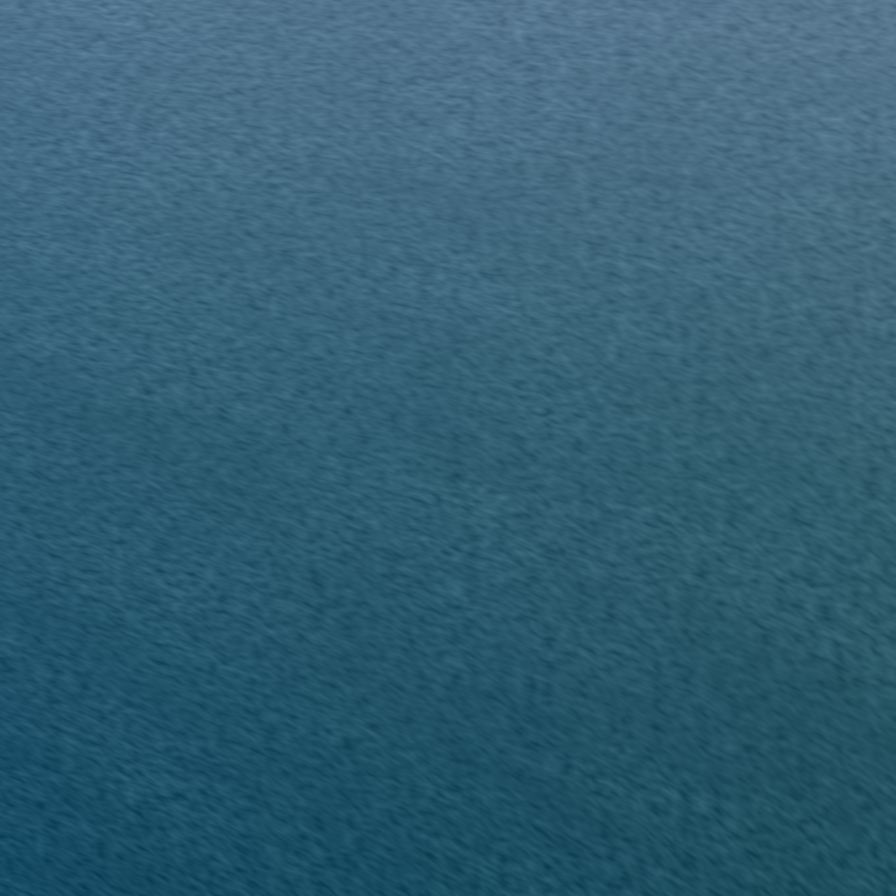
A Shadertoy shader for this texture:

```glsl
// Open sea seen from above: fine slanted ripples on a teal to slate blue gradient.
#define DEEP_COLOR vec3(0.095, 0.298, 0.375)
#define MID_COLOR  vec3(0.188, 0.368, 0.442)
#define FAR_COLOR  vec3(0.328, 0.460, 0.556)
#define RIPPLE_FREQ vec2(58.0, 125.0)
#define RIPPLE_CONTRAST 0.080
#define SWELL_CONTRAST 0.030
#define NEAR_SLOPE 0.52
#define FAR_SLOPE 0.14
#define PERSPECTIVE 0.20
#define SIDE_TILT 0.10

// Pseudo-random unit gradient for a lattice point.
vec2 latticeGradient(vec2 cell) {
    uvec2 q = uvec2(ivec2(cell)) * uvec2(1597u, 3571u);
    uint h = (q.x ^ (q.y << 7)) * 277803u + q.y;
    h = (h ^ (h >> 15)) * 739391u;
    h = (h ^ (h >> 13)) * 668265u;
    h ^= h >> 16;
    float angle = float(h & 65535u) / 65536.0 * 6.28318;
    return vec2(cos(angle), sin(angle));
}

// Gradient noise, roughly -0.7 to 0.7.
float gradientNoise(vec2 p) {
    vec2 cell = floor(p);
    vec2 f = p - cell;
    vec2 w = f * f * f * (f * (f * 6.0 - 15.0) + 10.0);
    vec2 e = vec2(1.0, 0.0);
    float a = dot(latticeGradient(cell), f);
    float b = dot(latticeGradient(cell + e.xy), f - e.xy);
    float c = dot(latticeGradient(cell + e.yx), f - e.yx);
    float d = dot(latticeGradient(cell + e.xx), f - e.xx);
    return mix(mix(a, b, w.x), mix(c, d, w.x), w.y);
}

// Ripple coordinates: crests fall to the right, flatter and denser far away.
vec2 rippleSpace(vec2 uv) {
    float slope = mix(NEAR_SLOPE, FAR_SLOPE, uv.y);
    float depth = uv.y * (1.0 + PERSPECTIVE * uv.y);
    return vec2(uv.x, depth + slope * (uv.x - 0.5)) + 2.0;
}

// Short wavelets in three sizes, with dark troughs a little deeper than crests.
float ripples(vec2 p) {
    vec2 bend = 0.004 * vec2(gradientNoise(p * 23.0), gradientNoise(p * 23.0 + 40.0));
    vec2 q = (p + bend) * RIPPLE_FREQ;
    float height = 0.75 * gradientNoise(q)
                 + 0.50 * gradientNoise(q * 1.7 + 31.0)
                 + 0.30 * gradientNoise(q * 0.45 + 73.0);
    return height - 0.35 * max(-height - 0.2, 0.0);
}

// Broad bands of rougher and calmer water.
float swell(vec2 p) {
    return 0.6 * gradientNoise(p * vec2(3.0, 9.0))
         + 0.4 * gradientNoise(p * vec2(9.0, 27.0) + 17.0);
}

// Base water colour, bluer on the left and greener on the near right.
vec3 waterColor(vec2 uv) {
    float t = clamp(uv.y + SIDE_TILT * (uv.x - 0.5), 0.0, 1.0);
    vec3 color = t < 0.5 ? mix(DEEP_COLOR, MID_COLOR, t * 2.0)
                         : mix(MID_COLOR, FAR_COLOR, t * 2.0 - 1.0);
    float side = (uv.x - 0.5) * (1.0 - 0.6 * uv.y);
    return color + side * vec3(0.020, 0.006, -0.034);
}

void mainImage(out vec4 fragColor, in vec2 fragCoord) {
    vec2 uv = fragCoord / iResolution.xy;
    vec2 p = rippleSpace(uv);
    float broad = swell(p);
    float roughness = 1.0 + 0.6 * broad;
    float light = RIPPLE_CONTRAST * roughness * ripples(p) + SWELL_CONTRAST * broad;
    vec3 color = waterColor(uv) + light * vec3(0.92, 1.0, 1.0);
    fragColor = vec4(clamp(color, 0.0, 1.0), 1.0);
}
```
